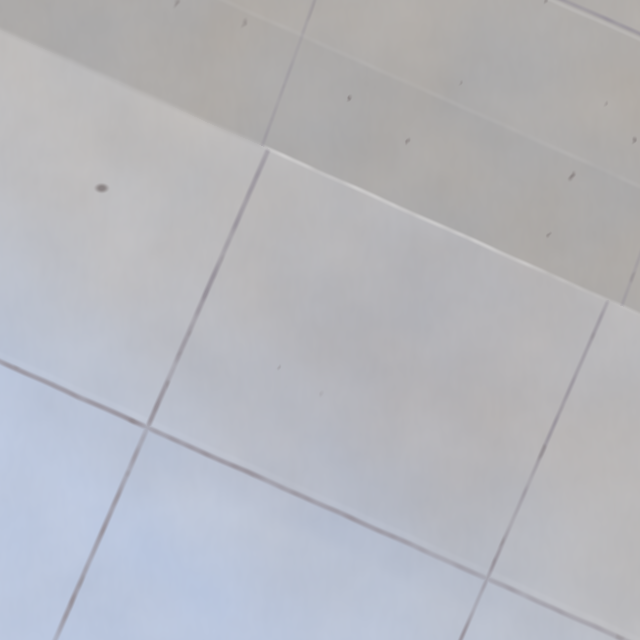
Write a three.js fragment shader that draws this texture.

```glsl
// Pale stone tiles on a shallow step, seen at a slant: two treads and a riser.
// A rotated frame is cut into bands by v, each band is cut into tiles by u,
// then worn joints, bright nosings, cool daylight, mottling and flecks are added.

varying vec2 vUv;

const float TILT = 0.419;           // slope of the rows, in radians
const float ROW_JOINT = 0.397;      // v of the joint across the lower tread
const float NOSING_LOW = 0.871;     // v of the lower tread's edge
const float NOSING_HIGH = 1.055;    // v of the riser's top edge
const float TOP_JOINT = 1.272;      // v of the joint across the upper tread

// Column joints of each band: u at v = 0, drift of u with v, pitch
const vec3 TREAD_COLUMNS = vec3(0.0790, -0.009, 0.581);
const vec3 RISER_COLUMNS = vec3(0.1220, -0.071, 0.615);
const vec3 UPPER_COLUMNS = vec3(0.1280, -0.077, 0.610);

const float JOINT_HALF_WIDTH = 0.0036;
const float THIN_HALF_WIDTH = 0.0022;
const float EDGE_SOFTNESS = 0.0030;
const float MOTTLE = 0.046;
const float TINT = 0.036;
const float GRAIN = 0.007;
const float FLECK_CELL = 0.115;
const vec2 STAIN_CENTRE = vec2(0.159, 0.706);
const vec2 SHADE_CENTRE = vec2(0.66, 0.42);

const vec3 STONE = vec3(0.737, 0.729, 0.727);
const vec3 DAYLIGHT = vec3(0.738, 0.783, 0.870);
const vec3 RISER_STONE = vec3(0.678, 0.669, 0.664);
const vec3 UPPER_STONE = vec3(0.690, 0.679, 0.671);
const vec3 GROUT = vec3(0.590, 0.570, 0.605);
const vec3 NOSING_LIGHT = vec3(0.830, 0.825, 0.825);
const vec3 FLECK = vec3(0.500, 0.470, 0.470);

vec2 hash2(vec2 p) {
  p = vec2(dot(p, vec2(127.1, 311.7)), dot(p, vec2(269.5, 183.3)));
  return fract(sin(p) * 43758.5);
}

float gradientNoise(vec2 p) {
  vec2 i = floor(p), f = fract(p);
  vec2 w = f * f * f * (f * (f * 6.0 - 15.0) + 10.0);
  vec2 e = vec2(0.0, 1.0);
  float a = dot(hash2(i) * 2.0 - 1.0, f);
  float b = dot(hash2(i + e.yx) * 2.0 - 1.0, f - e.yx);
  float c = dot(hash2(i + e.xy) * 2.0 - 1.0, f - e.xy);
  float d = dot(hash2(i + e.yy) * 2.0 - 1.0, f - e.yy);
  return mix(mix(a, b, w.x), mix(c, d, w.x), w.y);
}

float fbm(vec2 p) {
  float sum = 0.0, gain = 0.5;
  for (int i = 0; i < 4; i++) {
    sum += gain * gradientNoise(p);
    p = p * 2.03 + 17.3;
    gain *= 0.5;
  }
  return sum;
}

float line(float dist, float halfWidth) {
  return 1.0 - smoothstep(max(halfWidth - EDGE_SOFTNESS, 0.0), halfWidth + EDGE_SOFTNESS, abs(dist));
}

// One small, soft, slanted fleck in some cells of a grid
float flecks(vec2 p, float chance) {
  vec2 cell = floor(p / FLECK_CELL);
  vec2 rnd = hash2(cell + 5.0), spot = hash2(cell + 31.0);
  vec2 d = p - (cell + 0.2 + 0.6 * spot) * FLECK_CELL;
  d.x += 0.004 * gradientNoise(p * 120.0) - 0.4 * d.y;
  float size = mix(0.006, 0.011, rnd.y);
  float shape = 1.0 - smoothstep(0.0, 1.0, length(d / vec2(size * 0.6, size)));
  return shape * step(rnd.x, chance) * mix(0.3, 0.75, spot.x);
}

void main() {
  float c = cos(TILT), s = sin(TILT);
  vec2 p = vec2(c * vUv.x - s * vUv.y, s * vUv.x + c * vUv.y);
  p.y += 0.0018 * gradientNoise(p * vec2(14.0, 3.0));

  // Bands and tiles
  float lip = smoothstep(0.05, 0.08, p.x) * (1.0 - 0.6 * smoothstep(0.40, 0.66, p.x));
  float lowSoftness = mix(0.0075, 0.0040, lip);
  float aboveLow = smoothstep(-lowSoftness, lowSoftness, p.y - NOSING_LOW);
  float aboveHigh = smoothstep(-0.006, 0.006, p.y - NOSING_HIGH);
  vec3 columns = p.y < NOSING_LOW ? TREAD_COLUMNS
               : p.y < NOSING_HIGH ? RISER_COLUMNS : UPPER_COLUMNS;
  float column = (p.x - columns.x - columns.y * p.y) / columns.z;
  float columnDist = (fract(column + 0.5) - 0.5) * columns.z;
  float row = step(ROW_JOINT, p.y) + step(NOSING_LOW, p.y) + step(TOP_JOINT, p.y);
  float tileTone = hash2(vec2(floor(column), row)).x - 0.5;

  // Stone lit by cool daylight from the lower left, duller to the right
  float cool = 1.0 - smoothstep(0.12, 1.0, vUv.x * 0.75 + vUv.y);
  cool = clamp(cool + 0.13 * (1.0 - smoothstep(-0.004, 0.004, p.y - ROW_JOINT)), 0.0, 1.0);
  vec3 color = mix(STONE, DAYLIGHT, cool);
  vec2 shade = (vUv - SHADE_CENTRE) / vec2(0.36, 0.30);
  color -= vec3(0.034, 0.030, 0.014) * exp(-dot(shade, shade)) * smoothstep(-0.02, 0.02, p.y - ROW_JOINT + 0.05);
  color = mix(color, mix(RISER_STONE, UPPER_STONE, aboveHigh), aboveLow);
  color += 0.010 * tileTone;
  color += MOTTLE * fbm(vUv * 7.5 + row * 9.0);
  color += TINT * fbm(vUv * 4.5 + 40.0) * vec3(1.0, 0.2, -0.9);
  color += GRAIN * gradientNoise(vUv * vec2(95.0, 40.0));

  // Joints, with wear along their length
  float wear = 0.80 + 0.70 * gradientNoise(p * 15.0) + 0.4 * gradientNoise(p * 48.0);
  float onTread = 1.0 - aboveLow;
  float rightward = step(0.5, column);
  float columnWidth = mix(THIN_HALF_WIDTH, JOINT_HALF_WIDTH - 0.0010 * rightward, onTread);
  float joint = line(columnDist, columnWidth) * mix(0.50, 0.94 - 0.08 * rightward, onTread);
  float rowFade = 1.0 - 0.38 * smoothstep(0.3, 0.75, p.x);
  joint = max(joint, line(p.y - ROW_JOINT, JOINT_HALF_WIDTH) * rowFade);
  joint = max(joint, line(p.y - TOP_JOINT, JOINT_HALF_WIDTH * 0.7));
  color += 0.015 * line(p.y - ROW_JOINT - 0.010, 0.004) * wear;
  color = mix(color, GROUT, clamp(joint * wear, 0.0, 1.0));

  // Dark knots where grout has broken away
  float knot = smoothstep(0.22, 0.45, gradientNoise(p * 30.0 + 7.0));
  color = mix(color, FLECK, 0.45 * knot * joint);

  // Nosings: a bright lip on the middle tile, faint lips elsewhere
  float glow = exp(-max(NOSING_LOW - p.y, 0.0) * 28.0) * onTread;
  color += 0.008 * glow;
  color = mix(color, NOSING_LIGHT, line(p.y - NOSING_LOW, 0.0024) * mix(0.04, 0.82, lip) * wear);
  color = mix(color, NOSING_LIGHT, 0.13 * line(p.y - NOSING_HIGH, 0.003) * wear);
  color = mix(color, NOSING_LIGHT, 0.25 * line(p.y - TOP_JOINT + 0.008, 0.002));

  // Scattered flecks, denser above the step, and one round stain
  color = mix(color, FLECK, flecks(vUv, mix(0.12, 0.36, aboveLow)) * mix(0.35, 1.0, aboveLow));
  float stain = length((vUv - STAIN_CENTRE) / vec2(0.014, 0.0095));
  color = mix(color, FLECK, 0.85 * (1.0 - smoothstep(0.2, 1.0, stain)));

  gl_FragColor = vec4(color, 1.0);
}
```
